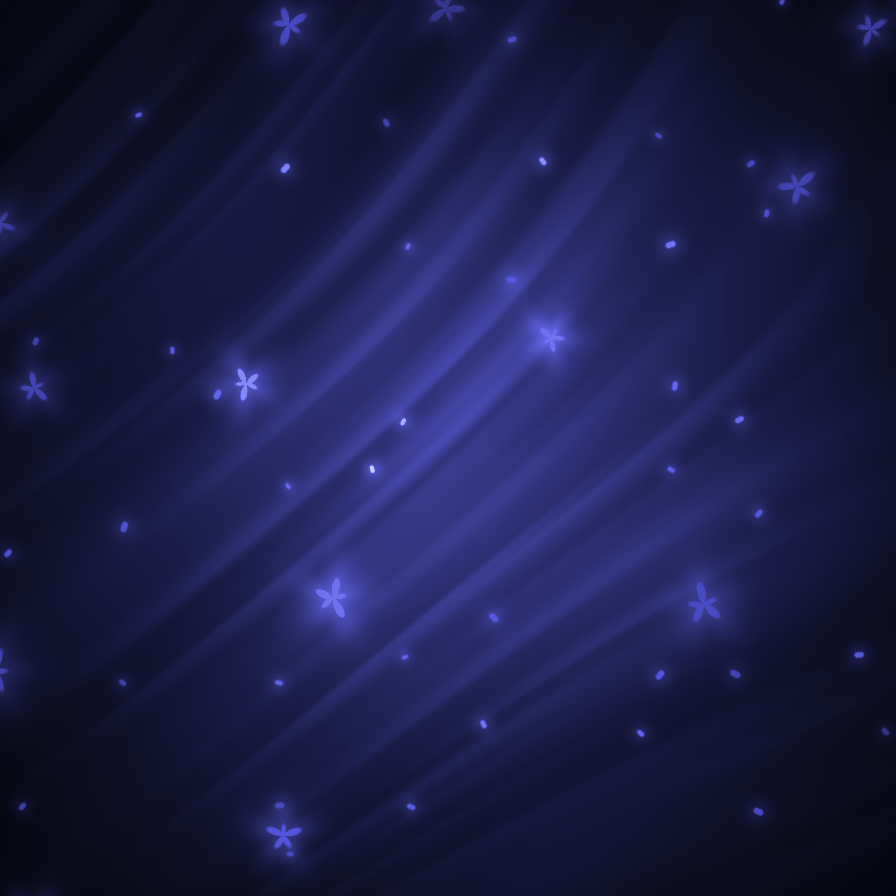
Give the GLSL for this background, as a Shadertoy shader.

```glsl
vec3 hash3(vec2 p) {
    vec3 q = fract(p.xyx * vec3(0.1031, 0.1030, 0.0973) + 0.137);
    q += dot(q, q.yxz + 33.33);
    return fract((q.xxy + q.yzz) * q.zyx);
}

// Brush strokes: one random stroke per cell across the curved flow
float strokes(float along, float across) {
    float sum = 0.0, freq = 5.0;
    for (int i = 0; i < 5; i++) {
        float x = across * freq + 0.37 * float(i);
        vec3 h = hash3(vec2(floor(x) + 50.0, float(i) * 17.0 + 3.0));
        vec3 k = hash3(vec2(floor(x) + 91.0, float(i) * 11.0 + 8.0));
        float t = fract(x);
        t = (k.x < 0.5 ? t : 1.0 - t) / (0.6 + 0.4 * k.y);
        float profile = smoothstep(0.0, 0.28, t) * (1.0 - smoothstep(0.25, 1.0, t));
        float s = (along - (h.x - 0.55) * 0.8) / mix(0.16, 0.42, h.y);
        sum += profile * exp(-s * s) * mix(-0.14, 0.42, h.z);
        freq *= 1.5;
    }
    return sum;
}

// Scattered stars; x = halo, y = core. Spiky ones get uneven rays
vec2 stars(vec2 p, float cells, float size, float density, float spiky) {
    vec2 result = vec2(0.0), base = floor(p * cells);
    for (int j = -1; j <= 1; j++)
    for (int i = -1; i <= 1; i++) {
        vec2 id = base + vec2(i, j);
        vec3 h = hash3(id + 40.0 + cells * 3.0);
        vec3 k = hash3(id + 75.0 + cells * 5.0);
        if (k.x > density) continue;
        vec2 center = (id + 0.15 + 0.7 * h.xy) / cells;
        vec2 d = p - center;
        float r = length(d), a = atan(d.y, d.x + 1e-6);
        float radius = size * mix(0.7, 1.1, h.z);
        float rays = 0.5 + 0.3 * cos(5.0 * a + 6.3 * k.y) + 0.2 * cos(3.0 * a + 6.3 * k.z);
        float blob = 0.82 + 0.2 * cos(2.0 * a + 6.3 * k.y);
        float edge = radius * mix(blob, rays, spiky);
        float near = exp(-dot(center, center) * 5.0);
        float power = mix(0.45, 1.0, near) * mix(0.6, 1.0, k.z);
        float soft = 0.0018 + 0.0035 * spiky * (1.0 - near);
        float core = 1.0 - smoothstep(edge - soft, edge + soft, r);
        float spread = radius * mix(2.3, 1.05 + 0.6 * rays, spiky);
        float halo = exp(-r * r / (spread * spread)) + 0.3 * exp(-r / (radius * 1.3));
        result += power * vec2(halo * mix(0.22, 0.42, spiky), core);
    }
    return result;
}

void mainImage(out vec4 fragColor, in vec2 fragCoord) {
    vec2 p = (fragCoord - 0.5 * iResolution.xy) / min(iResolution.x, iResolution.y);

    // Diagonal flow, flattening toward the lower right
    float along = dot(p, vec2(0.707, 0.707));
    float side = dot(p, vec2(-0.707, 0.707));
    float across = side - 0.18 * along * along
                 + 0.4 * along * smoothstep(0.0, -0.5, side)
                 + 0.006 * sin(7.0 * along + 5.0 * side);

    // Central glow, layered by strokes and slow waves
    vec2 g = p - vec2(0.03, 0.0);
    float r2 = dot(g, g) - 0.25 * g.x * g.y;
    float light = 0.14 + 0.44 * exp(-r2 / 0.12);
    float streak = strokes(along, across) * mix(0.45, 1.0, smoothstep(-0.4, 0.02, side));
    float wave = 0.06 * sin(19.0 * across + 3.0 * along)
               + 0.04 * sin(37.0 * across - 4.0 * along + 1.3);
    light *= 0.84 + streak + wave;
    light *= 1.0 - 0.5 * smoothstep(0.42, 0.75, length(p));

    // Large spiky stars and small specks
    vec2 big = stars(p + 0.07, 4.0, 0.025, 0.7, 1.0);
    vec2 small = stars(p, 7.0, 0.0058, 0.85, 0.0);
    light += big.x + small.x;

    vec3 color = light * vec3(0.35 + 0.08 * light, 0.38 + 0.07 * light, 1.0);
    float core = clamp(max(big.y * 0.85, small.y), 0.0, 1.0);
    vec3 coreColor = mix(vec3(0.33, 0.34, 0.92), vec3(0.78, 0.82, 1.0),
                         smoothstep(0.5, 1.0, core));
    color = mix(color, max(color, coreColor), smoothstep(0.0, 0.75, core));
    fragColor = vec4(clamp(color, 0.0, 1.0), 1.0);
}
```
